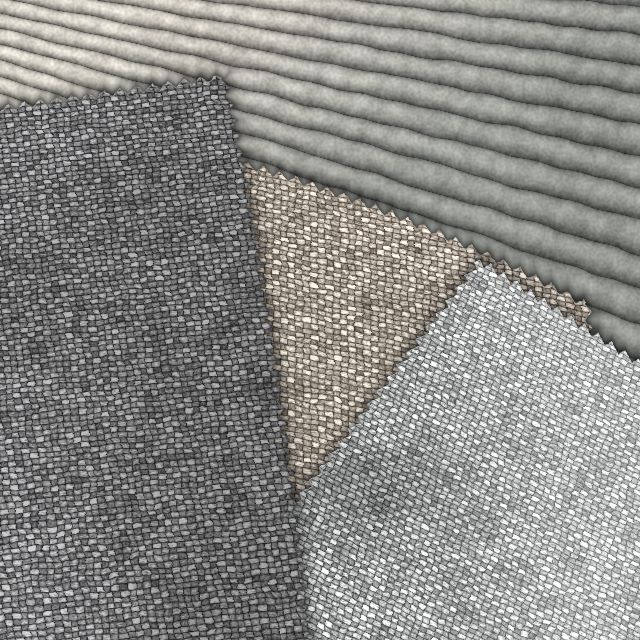
Write a three.js fragment shader that draws this texture.

```glsl
#define COLUMNS 80.0
#define ROWS 104.0
#define TOOTH_PITCH 0.025
#define TOOTH_DEPTH 0.011
#define EDGE_BLUR 0.0013
#define SHADOW_REACH 0.010
#define SHADOW_DEPTH 0.55
#define QUILT_PITCH 0.023
#define QUILT_GROWTH 0.025

varying vec2 vUv;

float hash(vec2 p) {
  vec3 q = fract(p.xyx * vec3(0.1031, 0.103, 0.0973));
  q += dot(q, q.yzx + 33.33);
  return fract((q.x + q.y) * q.z);
}

vec2 gradientAt(vec2 cell) {
  float angle = 6.2832 * hash(cell);
  return vec2(cos(angle), sin(angle));
}

// Gradient noise, roughly -0.7 to 0.7
float noise(vec2 p) {
  vec2 i = floor(p), f = fract(p);
  vec2 w = f * f * f * (f * (f * 6.0 - 15.0) + 10.0);
  vec2 e = vec2(0.0, 1.0);
  float low = mix(dot(gradientAt(i), f), dot(gradientAt(i + e.yx), f - e.yx), w.x);
  float high = mix(dot(gradientAt(i + e), f - e), dot(gradientAt(i + 1.0), f - 1.0), w.x);
  return mix(low, high, w.y);
}

float tooth(float along) {
  return TOOTH_DEPTH * abs(2.0 * fract(along / TOOTH_PITCH) - 1.0);
}

// Plain weave: plump weft over recessed warp; returns tone from 0 to 1
float weave(vec2 q, float seed) {
  q += 0.45 * vec2(noise(q * 0.3 + seed), noise(q * 0.3 - seed));
  q += 0.22 * vec2(noise(q * 1.3 - seed), noise(q * 1.3 + seed));
  vec2 cell = floor(q);
  vec2 f = fract(q) - 0.5;
  float weft = mod(cell.x + cell.y, 2.0);
  vec2 yarn = 2.0 * mix(f.yx, f, weft);
  float across = 1.0 - 0.9 * pow(abs(yarn.y), 3.5);
  float ends = 1.0 - mix(0.8, 0.4, weft) * pow(abs(yarn.x), 3.0);
  float fibre = noise(vec2(yarn.x * 1.2, yarn.y * 2.6) + cell * 7.3 + seed);
  float fuzz = noise(q * 2.7 + seed);
  float slub = noise(vec2(q.x * 0.17, cell.y * 0.9 + seed))
             + noise(vec2(cell.x * 0.9 - seed, q.y * 0.17));
  float tone = 0.92 + 0.4 * (hash(cell + seed) - 0.5) + 0.5 * fibre + 0.3 * slub;
  tone = tone * across * ends * mix(0.72, 1.08, weft) + 0.28 * fuzz;
  return clamp(tone, 0.0, 1.15);
}

// Sheared thread grid that tightens with distance
vec2 threadGrid(vec2 p, float lean, float slope) {
  float v = p.y + slope * p.x;
  return vec2((p.x + lean * p.y) * COLUMNS * (1.0 + 0.12 * p.y),
              (v + 0.15 * v * v) * ROWS);
}

vec3 quilt(vec2 p) {
  float depth = 1.0 - p.y;
  float line = (depth - 0.2 * p.x) / (1.0 + 1.1 * p.x);
  float phase = log(QUILT_PITCH + QUILT_GROWTH * line) / QUILT_GROWTH;
  phase += 0.14 * noise(vec2(p.x * 18.0, phase * 0.8));
  float f = fract(phase);
  float ridge = pow(max(sin(3.1416 * pow(f, 0.75)), 0.0), 0.65);
  float pucker = noise(vec2(p.x * 38.0 - p.y * 14.0, phase * 1.1));
  float light = 0.5 + 0.62 * ridge - 0.14 * f + 0.14 * pucker * ridge;
  light += 0.14 * noise(p * 190.0) + 0.1 * noise(p * 75.0) + 0.07 * noise(p * 6.0);
  vec3 base = mix(vec3(0.85, 0.83, 0.79), vec3(0.59, 0.6, 0.58),
                  smoothstep(0.0, 0.75, p.x * 0.6 + depth * 0.9));
  return base * light;
}

// Lays a cloth over the scene with a contact shadow and a frayed pale rim
vec3 lay(vec3 under, vec3 cloth, float d, vec3 rim) {
  under *= 1.0 - SHADOW_DEPTH * exp(min(d, 0.0) / SHADOW_REACH);
  cloth = mix(rim, cloth, smoothstep(0.0, 0.005, d) * 0.6 + 0.4);
  return mix(under, cloth, smoothstep(-EDGE_BLUR, EDGE_BLUR, d));
}

void main() {
  vec2 p = vUv;
  float fray = 0.003 * noise(p * 190.0);
  float patches = noise(p * 5.0) + 0.5 * noise(p * 13.0);
  vec3 color = quilt(p);

  // Beige swatch
  float t = p.x - 0.378;
  float beigeTop = (0.75 - 0.28 * t - 0.24 * t * t - p.y) * 0.92;
  float beigeEdge = min(beigeTop - tooth(p.x), 0.925 - p.x - tooth(p.y)) + fray;
  float tone = weave(threadGrid(p, -0.05, 0.2), 11.0);
  vec3 beige = mix(vec3(0.27, 0.23, 0.19), vec3(0.92, 0.885, 0.835), tone);
  beige *= 1.0 + 0.08 * patches;
  color = lay(color, beige, beigeEdge, vec3(0.72, 0.69, 0.64));

  // Pale grey swatch
  float paleLeft = (1.314 * (p.x - 0.458) - (p.y - 0.219)) / 1.651;
  float paleTop = (0.6 - 0.645 * (p.x - 0.749) - p.y) / 1.19;
  float paleEdge = min(paleLeft - tooth(p.y * 1.25), paleTop - tooth(p.x * 1.19)) + fray;
  tone = weave(threadGrid(p, -0.4, 0.48), 37.0);
  float sheen = smoothstep(0.5, 1.0, p.x);
  vec3 pale = mix(vec3(0.24 + 0.16 * sheen), vec3(0.91, 0.92, 0.92), tone);
  vec2 dip = (p - vec2(0.57, 0.23)) / vec2(0.13, 0.08);
  pale *= 1.0 + 0.04 * sheen + 0.08 * patches - 0.22 * exp(-dot(dip, dip));
  color = lay(color, pale, paleEdge, vec3(0.76));

  // Charcoal swatch
  float darkRight = 0.486 - 0.09 * p.y - 0.065 * p.y * p.y - p.x;
  float darkTop = 0.836 + 0.142 * p.x - p.y;
  float darkEdge = min(darkRight - tooth(p.y), darkTop - tooth(p.x)) + fray;
  tone = weave(threadGrid(p, 0.13, -0.11), 73.0);
  vec3 charcoal = mix(vec3(0.12, 0.12, 0.125), vec3(0.62, 0.62, 0.625), tone);
  charcoal *= 0.97 + 0.14 * patches + 0.2 * smoothstep(0.35, 0.0, p.x) * (1.0 - p.y)
            + 0.1 * smoothstep(0.6, 0.85, p.y);
  vec3 rim = mix(vec3(0.3), vec3(0.68, 0.68, 0.65), step(darkTop, darkRight));
  color = lay(color, charcoal, darkEdge, rim);

  gl_FragColor = vec4(clamp(color, 0.0, 1.0), 1.0);
}
```
